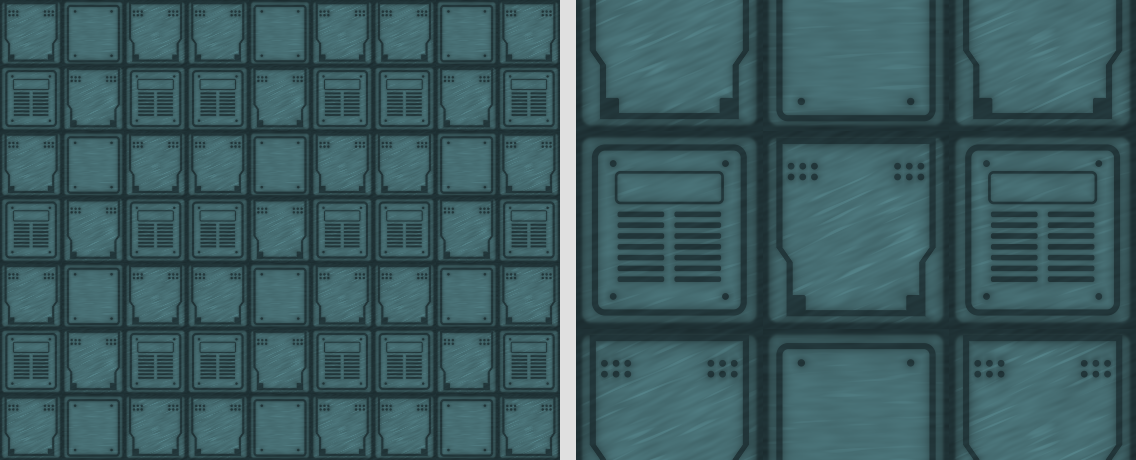
Left: the whole. Right: its middle third, enlarged.
Write a Shadertoy shader that draws this pattern.

```glsl
// Teal brushed-metal wall of nine by seven engraved panels: plain, notched and vented.

float hash(vec2 p) {
    return fract(sin(dot(p, vec2(127.1, 311.7))) * 43758.55);
}

// Gradient noise, roughly -0.7 to 0.7
float corner(vec2 cell, vec2 offset) {
    float angle = 6.2832 * hash(cell);
    return dot(vec2(cos(angle), sin(angle)), offset);
}

float noise(vec2 p) {
    vec2 i = floor(p), f = fract(p), e = vec2(0, 1);
    vec2 u = f * f * f * (f * (f * 6.0 - 15.0) + 10.0);
    return mix(mix(corner(i, f), corner(i + e.yx, f - e.yx), u.x),
               mix(corner(i + e, f - e), corner(i + 1.0, f - 1.0), u.x), u.y);
}

float roundBox(vec2 p, vec2 halfSize, float radius) {
    vec2 q = abs(p) - halfSize + radius;
    return length(max(q, 0.0)) + min(max(q.x, q.y), 0.0) - radius;
}

float outline(float d, float halfWidth) {
    return abs(d) - halfWidth;
}

// Rounded frame with four rivet holes
float plainPanel(vec2 p) {
    p.y += 1.5;
    float rivets = length(abs(p) - vec2(37.5, 45.5)) - 2.5;
    return min(outline(roundBox(p, vec2(52.5, 57.0), 6.0), 2.1), rivets);
}

// Frame stepping inward below, with corner blocks and two groups of six holes
float notchedPanel(vec2 p) {
    float x = abs(p.x);
    float width = mix(45.5, 52.5, clamp((p.y + 22.0) / 10.0, 0.0, 1.0));
    float frame = outline(max(x - width, abs(p.y - 2.0) - 59.0), 2.1);
    float block = roundBox(vec2(x - 40.5, p.y + 50.5), vec2(6.0), 1.5);
    vec2 hole = vec2(x - 36.5, abs(p.y - 40.0) - 3.7);
    hole.x -= 8.0 * clamp(round(hole.x / 8.0), -1.0, 1.0);
    return min(min(frame, block), length(hole) - 2.3);
}

// Rounded frame with rivets, a window and two columns of seven slats
float ventedPanel(vec2 p) {
    float frame = outline(roundBox(p, vec2(51.0, 56.5), 7.0), 2.1);
    float rivets = length(abs(p) - vec2(38.5, 45.5)) - 2.3;
    float window = outline(roundBox(p - vec2(0.0, 29.0), vec2(36.5, 10.5), 3.0), 0.9);
    vec2 slat = vec2(abs(p.x) - 19.5, p.y + 11.5);
    slat.y -= 7.4 * clamp(round(slat.y / 7.4), -3.0, 3.0);
    return min(min(frame, rivets), min(window, roundBox(slat, vec2(16.0, 1.9), 1.5)));
}

void mainImage(out vec4 fragColor, in vec2 fragCoord) {
    // Each cell spans 128 by 135 units around its centre
    vec2 grid = fragCoord / iResolution.xy * vec2(9.0, 7.0);
    vec2 cell = mod(floor(grid), vec2(3.0, 2.0));
    vec2 p = (fract(grid) - 0.5) * vec2(128.0, 135.0);
    float pixel = 1152.0 / iResolution.x;

    // Panel kind and its brushing direction
    bool middle = cell.x == 1.0, upper = cell.y == 1.0;
    float engraving, angle = 0.42, wear = 1.0;
    if (middle && !upper) {
        engraving = plainPanel(p);
        angle = 0.04;
        wear = 0.55;
    } else if (upper && !middle) {
        engraving = ventedPanel(p);
        angle = 0.3;
        wear = 0.7;
    } else {
        engraving = notchedPanel(p);
    }

    // Brushed grain, pale scratches and broad mottling
    vec2 q = mat2(cos(angle), -sin(angle), sin(angle), cos(angle)) * p + cell * 311.0;
    float grain = noise(q * vec2(0.03, 0.22)) + 0.7 * noise(q * vec2(0.06, 0.38) + 17.0);
    float scratch = smoothstep(0.22, 0.5, noise(q * vec2(0.025, 0.3) + 53.0));
    float mottling = noise(p * 0.035 + cell * 19.0);
    float light = 1.0 + wear * (0.1 * grain + 0.14 * scratch) + 0.06 * mottling;
    vec3 color = vec3(0.28, 0.435, 0.455) * light;

    // Soft shadow towards the seam and around the engraving
    float edge = roundBox(p, vec2(60.5, 64.0), 7.0);
    color *= 1.0 - 0.4 * exp(min(edge, 0.0) / 5.0);
    color *= 1.0 - 0.2 * exp(-max(engraving, 0.0) / 3.0);

    // Engraved lines and dark seams
    vec3 groove = vec3(0.125, 0.2, 0.215) * (1.0 + 0.15 * grain);
    color = mix(color, groove, 0.92 * smoothstep(0.6, -0.6, engraving / pixel));
    color = mix(color, groove * 0.95, smoothstep(-1.5 - 0.5 * pixel, 1.0 + 0.5 * pixel, edge));
    fragColor = vec4(color, 1.0);
}
```
